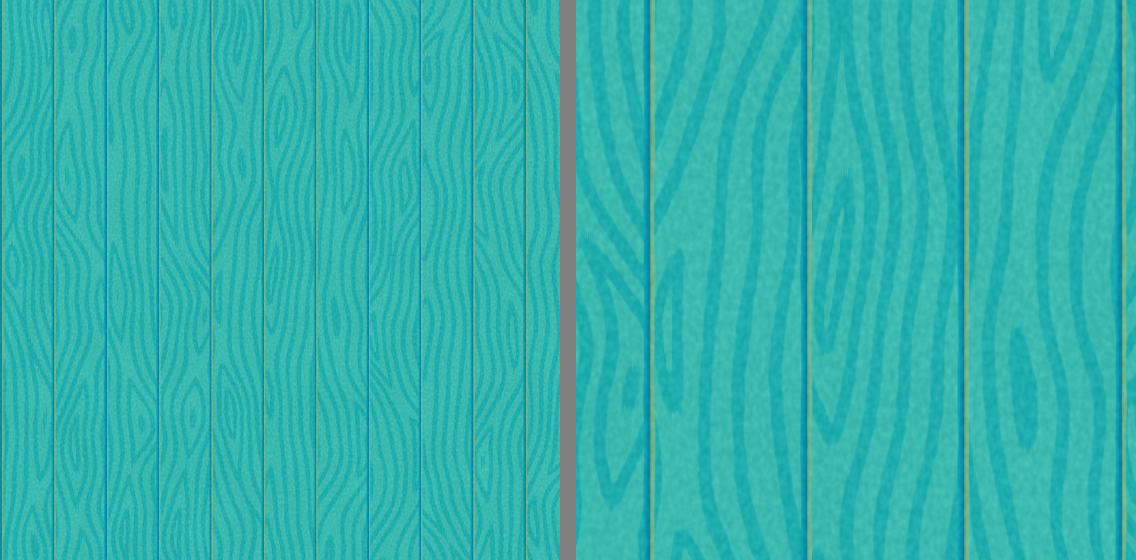
Left, the full canvas; right, a detail of the centre.
Write a WebGL 2 fragment shader that draws this texture.

```glsl
#version 300 es
precision highp float;
// Painted teal wooden planks with wavy grain, pointed knots and bevelled seams.

uniform vec2 u_resolution;
out vec4 outColor;

// Layout, in canvas widths
const float PLANK_PITCH = 0.09355;
const float FIRST_SEAM = 0.0032;
const float SHADOW_WIDTH = 0.0043;
const float HIGHLIGHT_WIDTH = 0.0029;

// Grain, in plank widths unless noted
const float RING_SPACING = 0.245;
const float RING_WIDTH = 0.082;
const float RING_FALLOFF = 0.62;
const float KNOTS_PER_HEIGHT = 4.3;
const float MEANDER = 0.24;
const float SPECKLE = 0.075;

// Paint
const vec3 PAINT = vec3(0.235, 0.728, 0.688);
const vec3 GRAIN = vec3(0.120, 0.678, 0.678);
const vec3 SHADOW_SOFT = vec3(0.05, 0.64, 0.71);
const vec3 SHADOW_DEEP = vec3(0.04, 0.53, 0.64);
const vec3 BEVEL = vec3(0.46, 0.71, 0.53);
const vec3 BEVEL_SOFT = vec3(0.36, 0.74, 0.64);
const vec3 BEVEL_DARK = vec3(0.30, 0.61, 0.53);

float hash(vec2 p) {
  vec3 q = fract(p.xyx * vec3(0.1031, 0.1030, 0.0973));
  q += dot(q, q.yzx + 33.33);
  return fract((q.x + q.y) * q.z);
}

float corner(vec2 cell, vec2 offset) {
  float angle = 6.28318 * hash(cell);
  return dot(vec2(cos(angle), sin(angle)), offset);
}

// Gradient noise, roughly -0.7 to 0.7
float noise(vec2 p) {
  vec2 i = floor(p), f = fract(p);
  vec2 w = f * f * f * (f * (f * 6.0 - 15.0) + 10.0);
  vec2 e = vec2(1.0, 0.0);
  return mix(mix(corner(i, f), corner(i + e, f - e), w.x),
             mix(corner(i + e.yx, f - e.yx), corner(i + 1.0, f - 1.0), w.x), w.y);
}

// How far one knot pushes the rings aside at a given distance along the plank
float knotBulge(vec2 key, float along) {
  float size = hash(key + 17.0);
  float reach = mix(0.24, 0.42, size);
  return mix(0.18, 0.58, size) * exp(-along * along / (reach * reach));
}

// Ring height field: lines flow along a wandering heart and part around knots
float grainField(float across, float y, float plank) {
  float along = y * KNOTS_PER_HEIGHT + 7.0 * hash(vec2(plank, 91.0));
  along += 0.45 * noise(vec2(y * 3.1, plank * 5.7 + 0.5));
  float cell = floor(along), t = along - cell;
  vec2 below = vec2(plank, cell), above = below + vec2(0.0, 1.0);

  float heart = mix(hash(below), hash(above), smoothstep(0.05, 0.95, t));
  heart = mix(0.02, 0.98, heart);
  heart += MEANDER * noise(vec2(plank * 9.3 + across * 0.7, y * 8.0));
  float side = across - heart;
  float spread = sqrt(side * side + 0.0012);
  float bulge = knotBulge(below, t) + knotBulge(above, t - 1.0);
  return spread - bulge * exp(-spread / RING_FALLOFF);
}

void main() {
  vec2 p = gl_FragCoord.xy / u_resolution;
  float pixel = 1.0 / min(u_resolution.x, u_resolution.y);
  float x = (p.x - FIRST_SEAM) / PLANK_PITCH;
  float plank = floor(x) + 4.0;
  float across = fract(x);

  // Contour lines of even thickness, with slightly rough edges
  float field = grainField(across, p.y, plank);
  vec2 slope = vec2(dFdx(field), dFdy(field)) * u_resolution * PLANK_PITCH;
  float steepness = clamp(length(slope), 0.65, 1.6);
  float ring = abs(fract(field / RING_SPACING) - 0.5) * RING_SPACING / steepness;
  float halfWidth = 0.5 * RING_WIDTH * (1.0 + 0.4 * noise(p * vec2(30.0, 16.0) + plank));
  ring += 0.010 * noise(p * vec2(190.0, 110.0));
  float soft = 0.7 * pixel / PLANK_PITCH + 0.006;
  float grain = 1.0 - smoothstep(halfWidth - soft, halfWidth + soft, ring);
  vec3 color = mix(PAINT, GRAIN, grain);

  // Fine paint tooth and faint broad mottling
  float tooth = noise(p * vec2(260.0, 170.0)) + 0.6 * noise(p * vec2(390.0, 330.0) + 40.0);
  color += SPECKLE * tooth * vec3(0.8, 0.6, 0.5);
  color += 0.014 * noise(p * vec2(24.0, 9.0));

  // Shadow at the right edge of each plank, deepest at the seam
  float fromRight = (1.0 - across) * PLANK_PITCH;
  float fromLeft = across * PLANK_PITCH;
  float wear = noise(vec2(plank * 3.7, p.y * 34.0));
  float shadowWidth = SHADOW_WIDTH * (mix(0.75, 1.2, hash(vec2(plank, 53.0))) + 0.2 * wear);
  float shadow = 1.0 - smoothstep(shadowWidth - pixel, shadowWidth + pixel, fromRight);
  vec3 shadowColor = mix(SHADOW_DEEP, SHADOW_SOFT, smoothstep(0.2, 0.9, fromRight / shadowWidth));
  color = mix(color, shadowColor + 0.04 * tooth, shadow);

  // Worn bevel catching light at the left edge
  float bevelWidth = HIGHLIGHT_WIDTH * (1.0 + 0.3 * wear);
  float bevel = 1.0 - smoothstep(bevelWidth - 0.6 * pixel, bevelWidth + 0.6 * pixel, fromLeft);
  float rim = fromLeft / bevelWidth;
  vec3 bevelColor = mix(BEVEL_DARK, BEVEL, smoothstep(0.0, 0.4, rim));
  bevelColor = mix(bevelColor, BEVEL_SOFT, smoothstep(0.65, 1.0, rim));
  color = mix(color, bevelColor + 0.05 * tooth, bevel * (0.93 + 0.1 * wear));

  outColor = vec4(clamp(color, 0.0, 1.0), 1.0);
}
```
